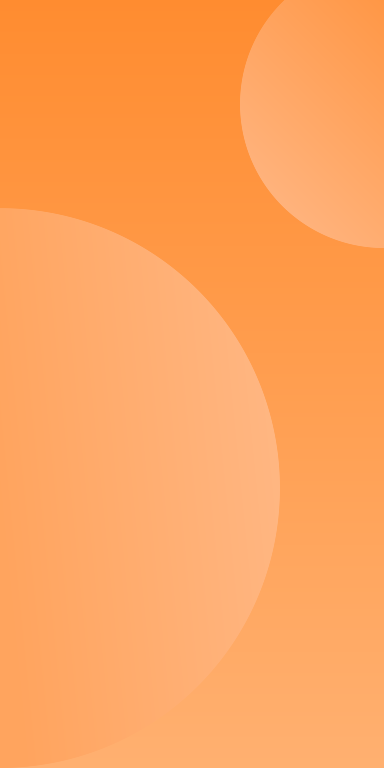
This background is drawn by a Shadertoy shader. Its source:

```glsl
// Two large soft discs on a warm orange vertical gradient.
// Each disc is a circle distance function filled with its own linear
// gradient; lengths are in canvas widths, with the origin at lower left.

// Antialiased coverage of a circle
float disc(vec2 p, vec2 center, float radius) {
    float pixel = 1.0 / iResolution.x;
    return 1.0 - smoothstep(-0.5 * pixel, 0.5 * pixel, length(p - center) - radius);
}

// Position along an axis through the center: -1 to 1 across the circle
float along(vec2 p, vec2 center, float radius, vec2 axis) {
    return dot(p - center, normalize(axis)) / radius;
}

void mainImage(out vec4 fragColor, in vec2 fragCoord) {
    vec2 p = fragCoord / iResolution.x;
    float height = fragCoord.y / iResolution.y;

    // Backdrop: pale at the bottom, saturated at the top
    vec3 color = mix(vec3(1.0, 0.690, 0.440), vec3(1.0, 0.549, 0.188), height);

    // Large disc on the left edge, brightening to the right
    vec2 largeCenter = vec2(0.0, 0.729);
    float largeRadius = 0.729;
    float largeRamp = along(p, largeCenter, largeRadius, vec2(1.0, 0.1));
    vec3 largeFill = mix(vec3(1.0, 0.643, 0.370), vec3(1.0, 0.714, 0.508),
                         clamp(largeRamp, 0.0, 1.0));
    color = mix(color, largeFill, disc(p, largeCenter, largeRadius));

    // Small disc on the right edge, brightening to the lower left
    vec2 smallCenter = vec2(1.0, 1.729);
    float smallRadius = 0.375;
    float smallRamp = along(p, smallCenter, smallRadius, vec2(-1.0, -1.0));
    vec3 smallFill = mix(vec3(1.0, 0.557, 0.205), vec3(1.0, 0.700, 0.486),
                         0.5 + 0.5 * smallRamp);
    color = mix(color, smallFill, disc(p, smallCenter, smallRadius));

    fragColor = vec4(color, 1.0);
}
```
